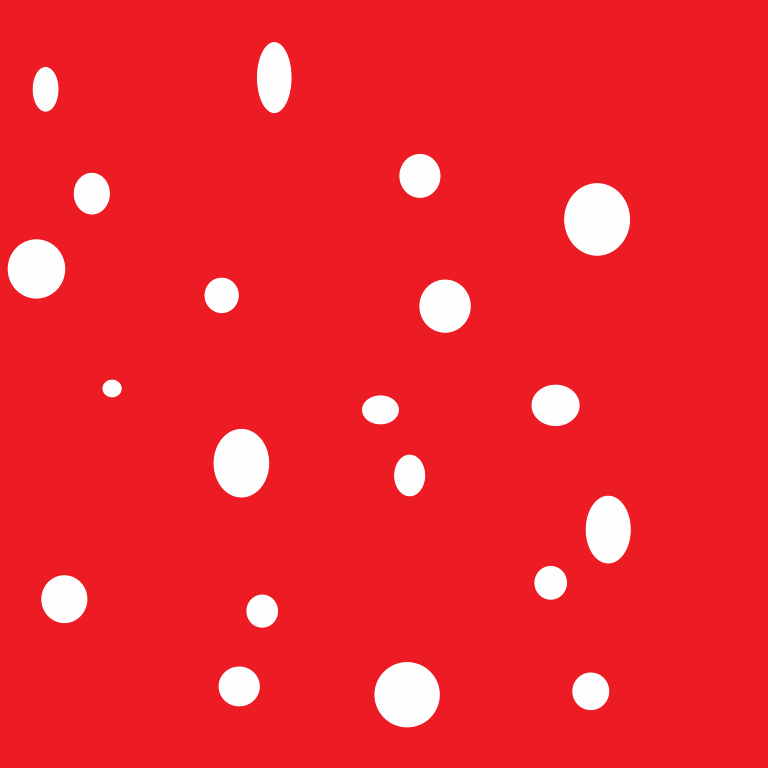
Reproduce this pattern procedurally as a Shadertoy shader.

```glsl
// White spots scattered on flat red: upright ellipses, from round to tall or wide.
// A low-discrepancy sequence with jitter spreads the centres evenly without rows;
// shuffled ranks give every spot its own size and stretch.

const vec3  RED          = vec3(0.929, 0.110, 0.141);
const vec3  WHITE        = vec3(1.0, 0.996, 0.996);
const int   SPOT_COUNT   = 20;
const float MARGIN       = 0.05;   // least distance of a centre from the border
const float JITTER       = 0.035;  // random shift of each centre
const float TINY_RADIUS  = 0.012;  // the single smallest spot
const float BASE_RADIUS  = 0.021;
const float RADIUS_RANGE = 0.024;
const float STRETCH      = 0.65;   // strength of the tall and wide spots
const float EDGE_PIXELS  = 1.2;    // width of the soft edge

vec2 hash2(float n) {
    vec2 p = fract(vec2(n + 1.7) * vec2(0.1031, 0.1137));
    p += dot(p, p.yx + 19.19);
    return fract((p.xx + p.yx) * p.yy * vec2(1.0, 3.7));
}

// Shuffles the indices into evenly spaced ranks from 0 to 1
float shuffledRank(int i, int stride, int offset) {
    return float((i * stride + offset) % SPOT_COUNT) / float(SPOT_COUNT - 1);
}

vec2 spotCentre(int i, vec2 radii) {
    vec2 spread = fract(0.5 + float(i) * vec2(0.75488, 0.56984));
    vec2 centre = mix(vec2(MARGIN), vec2(1.0 - MARGIN), spread);
    centre += JITTER * (2.0 * hash2(float(i)) - 1.0);
    return clamp(centre, radii + 0.01, 0.99 - radii);
}

vec2 spotRadii(int i) {
    float sizeRank = shuffledRank(i, 7, 2);
    float radius = sizeRank == 0.0 ? TINY_RADIUS
                                   : BASE_RADIUS + RADIUS_RANGE * sizeRank * sizeRank;
    // The cubic keeps most spots near round and a few clearly stretched
    float t = 2.0 * shuffledRank(i, 3, 0) - 0.85;
    float aspect = exp2(STRETCH * t * t * t + 0.05);
    return radius * vec2(inversesqrt(aspect), sqrt(aspect));
}

// Approximate signed distance to an axis-aligned ellipse
float ellipseDistance(vec2 p, vec2 radii) {
    p += 1e-5;  // avoids 0/0 at the centre
    float k = length(p / radii);
    return k * (k - 1.0) / length(p / (radii * radii));
}

void mainImage(out vec4 fragColor, in vec2 fragCoord) {
    vec2 uv = fragCoord / iResolution.y;

    // Distance to the nearest spot
    float nearest = 1.0;
    for (int i = 0; i < SPOT_COUNT; i++) {
        vec2 radii = spotRadii(i);
        nearest = min(nearest, ellipseDistance(uv - spotCentre(i, radii), radii));
    }

    float halfEdge = 0.5 * EDGE_PIXELS / iResolution.y;
    float coverage = 1.0 - smoothstep(-halfEdge, halfEdge, nearest);
    fragColor = vec4(mix(RED, WHITE, coverage), 1.0);
}
```
